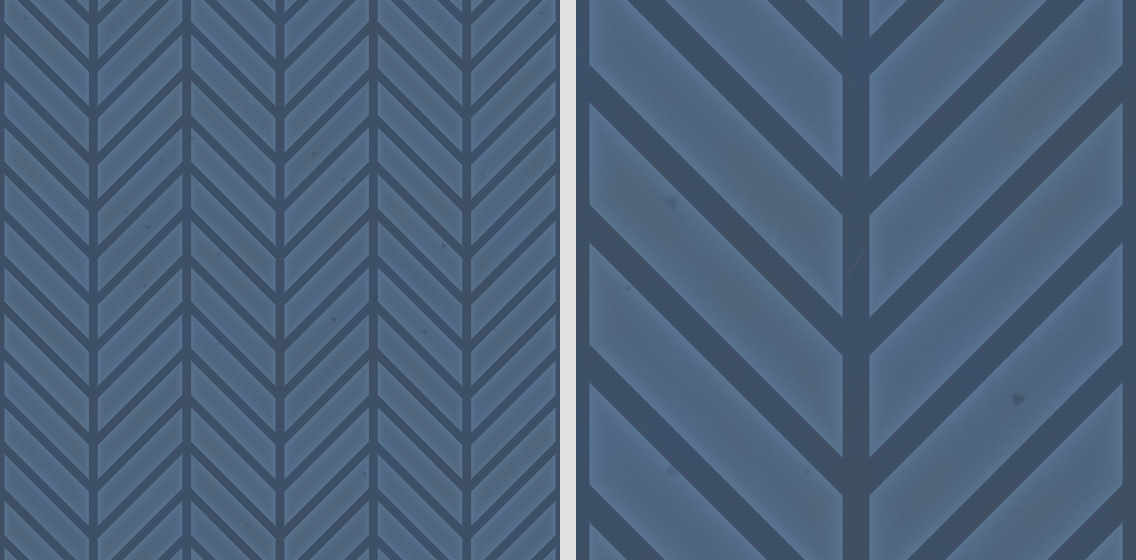
Left, the full canvas; right, a detail of the centre.
A WebGL 2 fragment shader for this pattern:

```glsl
#version 300 es
precision highp float;
// Chevron tiles: 6 columns by 12 rows of slanted bars with dark grout between them.
// Distance to the nearest grout line gives the bar shape and its pale rim;
// wrapping sines and cellular noise add mottling, specks and faint scratches.

uniform vec2 u_resolution;
out vec4 fragColor;

const float TAU = 6.2831853;

vec3 hash3(vec2 p) {
    vec3 q = vec3(dot(p, vec2(127.1, 311.7)), dot(p, vec2(269.5, 183.3)), dot(p, vec2(419.2, 371.9)));
    return fract(sin(q) * 43758.545);
}

// Depth inside a bar, in canvas units; negative in the grout
float barDepth(vec2 uv, out vec2 id) {
    float column = floor(uv.x * 6.0);
    float across = fract(uv.x * 6.0);
    float slope = mod(column, 2.0) < 0.5 ? 2.0 : -2.0;
    float rise = uv.y * 12.0 + slope * across + 0.5;
    id = vec2(column, mod(floor(rise), 12.0));
    float side = (0.5 - abs(across - 0.5)) / 6.0;
    float slant = (0.5 - abs(fract(rise) - 0.5)) / 12.0 * 0.7071;
    return min(side, slant) - 0.0080;
}

// Soft clouds from sines with whole-number frequencies
float mottle(vec2 uv) {
    vec2 p = uv * TAU;
    float a = sin(2.0 * p.x + 3.0 * p.y + 1.5 * sin(3.0 * p.x - p.y));
    float b = sin(7.0 * p.x - 4.0 * p.y + 2.0 * sin(2.0 * p.y + 5.0 * p.x));
    float c = sin(11.0 * p.y + 9.0 * p.x + 2.0 * sin(8.0 * p.x - 6.0 * p.y));
    return a * 0.5 + b * 0.3 + c * 0.2;
}

// x: dark specks, y: pale scratches, scattered one per wrapping cell
vec2 wear(vec2 uv, float px) {
    const float CELLS = 10.0;
    vec2 cell = floor(uv * CELLS);
    vec2 marks = vec2(0.0);
    for (int j = -1; j <= 1; j++) {
        for (int i = -1; i <= 1; i++) {
            vec2 c = cell + vec2(i, j);
            vec3 place = hash3(mod(c, CELLS) + 3.0);
            vec3 kind = hash3(mod(c, CELLS) + 41.0);
            vec2 d = uv - (c + place.xy) / CELLS;
            if (place.z < 0.42) {
                // Speck with a slightly lumpy outline
                float radius = mix(0.0014, 0.0050, kind.x * kind.x);
                float lump = 1.0 + 0.2 * sin(3.0 * atan(d.y, d.x + 1e-6) + kind.z * TAU);
                float spot = 1.0 - smoothstep(radius * 0.35, radius * 1.1 + px, length(d) * lump);
                marks.x = max(marks.x, spot * mix(0.25, 0.8, kind.y));
            } else if (place.z > 0.85) {
                // Short thin scratch
                vec2 dir = vec2(cos(kind.x * TAU), sin(kind.x * TAU));
                float reach = mix(0.008, 0.025, kind.y);
                float along = clamp(dot(d, dir), -reach, reach);
                float line = 1.0 - smoothstep(0.0003, 0.0010 + px, length(d - along * dir));
                marks.y = max(marks.y, line * (1.0 - abs(along) / reach));
            }
        }
    }
    return marks;
}

void main() {
    vec2 uv = gl_FragCoord.xy / u_resolution;
    float px = 1.0 / min(u_resolution.x, u_resolution.y);

    vec2 id;
    float depth = barDepth(uv, id);
    float inside = smoothstep(-0.75 * px, 0.75 * px, depth);
    float cloud = mottle(uv);

    // Bar face with a glowing rim that fades inward
    float rim = exp(-max(depth, 0.0) / 0.0072);
    vec3 face = mix(vec3(0.305, 0.393, 0.487), vec3(0.355, 0.458, 0.572), rim);
    face += (hash3(id + 7.0).x - 0.5) * 0.008;

    // Grout, then clouds that drift between blue and grey
    vec3 grout = vec3(0.242, 0.312, 0.400);
    vec3 color = mix(grout, face, inside);
    color += cloud * vec3(0.003, -0.002, -0.011);

    // Surface wear
    vec2 marks = wear(uv, px);
    color = mix(color, vec3(0.20, 0.26, 0.34), marks.x * 0.65);
    color += marks.y * 0.022;

    // Fine cellular grain
    vec2 grain = floor(uv * 384.0);
    color += (hash3(grain).x - 0.5) * 0.006;

    fragColor = vec4(color, 1.0);
}
```
